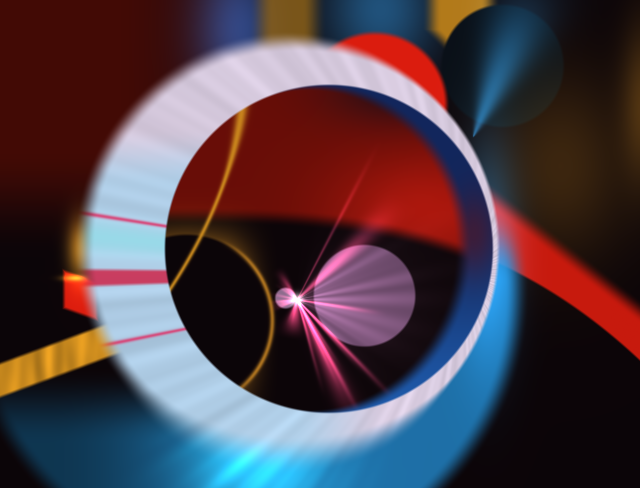
This background is drawn by a WebGL 2 fragment shader. Its source:

```glsl
#version 300 es
precision highp float;
uniform vec2 u_resolution;
out vec4 fragColor;

const vec3 GOLD = vec3(.82, .56, .12);
const vec3 RED = vec3(.78, .1, .05);
const vec3 PINK = vec3(.85, .25, .45);
const vec3 NIGHT = vec3(.045, .018, .03);
const vec3 TEAL = vec3(.08, .3, .45);

vec2 hash2(vec2 p) {
  p = vec2(dot(p, vec2(127, 311)), dot(p, vec2(269, 183)));
  return fract(sin(p) * 43758.5) * 2. - 1.;
}
float corner(vec2 i, vec2 f, vec2 o) { return dot(hash2(i + o), f - o); }
float noise(vec2 p) {
  vec2 i = floor(p), f = p - i, u = f * f * (3. - 2. * f), e = vec2(1, 0);
  float low = mix(corner(i, f, e.yy), corner(i, f, e), u.x);
  return mix(low, mix(corner(i, f, e.yx), corner(i, f, e.xx), u.x), u.y);
}
float fill(float d, float soft) { return 1. - smoothstep(-soft, soft, d); }
float bell(float d, float width) { return exp(-d * d / (width * width)); }
float glow(vec2 p, vec2 c, vec2 r) { return bell(length((p - c) / r), 1.); }
float circle(vec2 p, vec2 c, float r) { return length(p - c) - r; }
float box(vec2 p, vec2 c, vec2 size, float slope) {
  vec2 q = p - c;
  q = abs(vec2(q.x, q.y - slope * q.x)) - size;
  return max(q.x, q.y);
}
float ray(vec2 q, float angle, float spread, float reach) {
  vec2 d = vec2(cos(angle), sin(angle));
  float along = dot(q, d), across = d.x * q.y - d.y * q.x;
  float body = bell(across, .0015 + spread * max(along, 0.));
  return body * fill(-along, .003) * fill(along - .6 * reach, .4 * reach);
}
// Lower edge of the red sweep
float sweepEdge(float x) { return .565 - .332 * pow(max(x - .341, 0.), 3.); }

vec3 backdrop(vec2 p, float streak) {
  // Upper fields of red, blue, gold and olive
  vec3 c = mix(NIGHT, vec3(.26, .04, .02), smoothstep(.47, .7, p.y) * fill(p.x - .42, .2));
  c += vec3(.1, .25, .48) * glow(p, vec2(.49, .94), vec2(.09, .16));
  c += TEAL * glow(p, vec2(.78, .98), vec2(.12, .14));
  c = mix(c, GOLD * .7, .8 * fill(box(p, vec2(.59, .95), vec2(.055, .09), .4), .025));
  c = mix(c, GOLD * .85, fill(box(p, vec2(.945, .97), vec2(.06, .09), -1.), .02));
  c = mix(c, NIGHT.yzx * 2., fill(circle(p, vec2(1.03, .865), .125), .004));
  c += TEAL * ray(p - vec2(.97, .72), 1.18, .25, .45);
  c += GOLD * .23 * glow(p, vec2(1.15, .66), vec2(.14, .19));
  c += GOLD * .3 * glow(p, vec2(1.32, .79), vec2(.045, .16));
  c = mix(c, RED * 1.1, fill(circle(p, vec2(.768, .785), .147), .007));
  // Red sweep beyond the ring
  float sweep = fill(p.y - 1.385 + .78 * p.x, .025) * fill(sweepEdge(p.x) - p.y, .004);
  c = mix(c, RED, sweep * smoothstep(.7, .85, p.x));
  // Blue pool and its bright streaks
  float limit = mix(.17, .5, smoothstep(.65, 1., p.x));
  float pool = fill(circle(p, vec2(.5, .4), .56), .025) * fill(p.y - limit, .08);
  c = mix(c, mix(TEAL * .7, TEAL * 1.45, smoothstep(.1, .55, p.x)), pool);
  c += vec3(.08, .48, .5) * glow(p, vec2(.53, .05), vec2(.13, .11)) * (.85 + streak);
  c += TEAL * .85 * glow(p, vec2(1, .5), vec2(.06, .22));
  // Gold bar, red chip and sparks at the left
  float bar = fill(box(p, vec2(.12, .265), vec2(.16, .034), .37), .005);
  c = mix(c, GOLD * (.95 + .4 * noise(p * vec2(45, 8))), bar);
  c = mix(c, RED * 1.1, fill(box(p, vec2(.165, .395), vec2(.034, .038), -.35), .005));
  c += GOLD * .8 * glow(p, vec2(.165, .49), vec2(.025, .06));
  return c + GOLD * glow(p, vec2(.155, .43), vec2(.025, .006));
}
// Lavender discs, fan of light and rays around the burst
vec3 burst(vec3 c, vec2 q) {
  float angle = atan(q.y, q.x), beams = noise(vec2(angle * 9., 2.5));
  float lens = fill(circle(q, vec2(.138, .008), .104), .003);
  c = mix(c, vec3(.46, .32, .46) * (1. + .35 * beams), .85 * lens);
  c += vec3(.4, .26, .36) * bell(angle, .75) * exp(-length(q) * 9.) * (1. + beams);
  c = mix(c, vec3(.68, .52, .68), .8 * fill(circle(q, vec2(-.024, .003), .021), .003));
  c += PINK * (.75 * ray(q, .75, .09, .31) + .4 * ray(q, 1.09, .012, .38));
  c += PINK * (ray(q, -1.72, .28, .085) + .8 * ray(q, -.16, .025, .19));
  c += PINK * .75 * (ray(q, -1.12, .09, .32) + ray(q, 2.15, .12, .08));
  for (int i = 0; i < 10; i++) {
    vec2 h = hash2(vec2(i, 4));
    c += PINK * .6 * ray(q, -1.1 + .4 * h.x, .018, .22 + .12 * h.y);
    c += PINK * .4 * ray(q, 3.3 + 1.2 * h.y, .05, .06);
  }
  return c + .8 * bell(length(q), .012);
}
vec3 interior(vec2 p) {
  vec3 rim = mix(vec3(.07, .15, .36), vec3(.12, .36, .68), fill(p.y - .35, .25));
  rim = mix(rim, vec3(.3, .09, .16), .7 * glow(p, vec2(.97, .52), vec2(.045, .08)));
  vec3 red = mix(RED * .52, RED * .85, glow(p, vec2(.88, .57), vec2(.2, .12)));
  red = mix(red, NIGHT * 3., glow(p, vec2(.84, .82), vec2(.16, .07)));
  vec3 c = mix(NIGHT, red, smoothstep(-.025, .012, p.y - sweepEdge(p.x)));
  // Gold arcs
  float disc = circle(p, vec2(.382, .343), .176);
  float veil = exp(-max(disc, 0.) * 22.) * fill(-disc, .004) * fill(p.x - .52, .06);
  c += GOLD * .42 * veil * fill(p.y - .55, .08);
  c += GOLD * .7 * bell(disc, .005) * smoothstep(.44, .54, p.x);
  float drop = .77 - p.y, bend = p.x - .495 + .15 * drop + .7 * drop * drop;
  c = mix(c, GOLD, .9 * bell(bend, .005 + .007 * smoothstep(.6, .8, p.y)));
  c = burst(c, p - vec2(.609, .386));
  // Inner oval with a blurred right side
  float oval = length((p - vec2(.643, .487)) / vec2(.307, .334)) - 1.;
  return mix(rim, c, fill(oval, mix(.012, .06, smoothstep(.5, .95, p.x))));
}
vec3 ringColor(vec2 p, float slope, float streak) {
  float lilac = max(smoothstep(.62, .74, p.y), smoothstep(.6, .8, p.x));
  vec3 c = mix(vec3(.7, .82, .92), vec3(.86, .81, .89), lilac) * (.98 + .14 * streak);
  float left = fill(p.x - .5, .08);
  c = mix(c, vec3(.6, .85, .91), left * bell(slope - .1, .045));
  c = mix(c, vec3(.8, .18, .32), left * .9 * fill(abs(slope + .012) - .022, .007));
  return mix(c, PINK, left * .9 * (bell(slope - .158, .006) + bell(slope + .2, .006)));
}
void main() {
  vec2 p = gl_FragCoord.xy / u_resolution.y, d = vec2(.95, .44) - p;
  float streak = noise(vec2(atan(-d.y, d.x) * 22., 1.3));
  float blur = mix(.022, .005, smoothstep(.55, .95, p.x)) + .02 * fill(p.y - .15, .08);
  vec3 ring = ringColor(p, -d.y / max(d.x, .05), streak);
  vec3 color = mix(backdrop(p, streak), ring, fill(circle(p, vec2(.597, .491), .424), blur));
  color = mix(color, interior(p), fill(circle(p, vec2(.674, .49), .336), .003));
  fragColor = vec4(color, 1);
}
```
